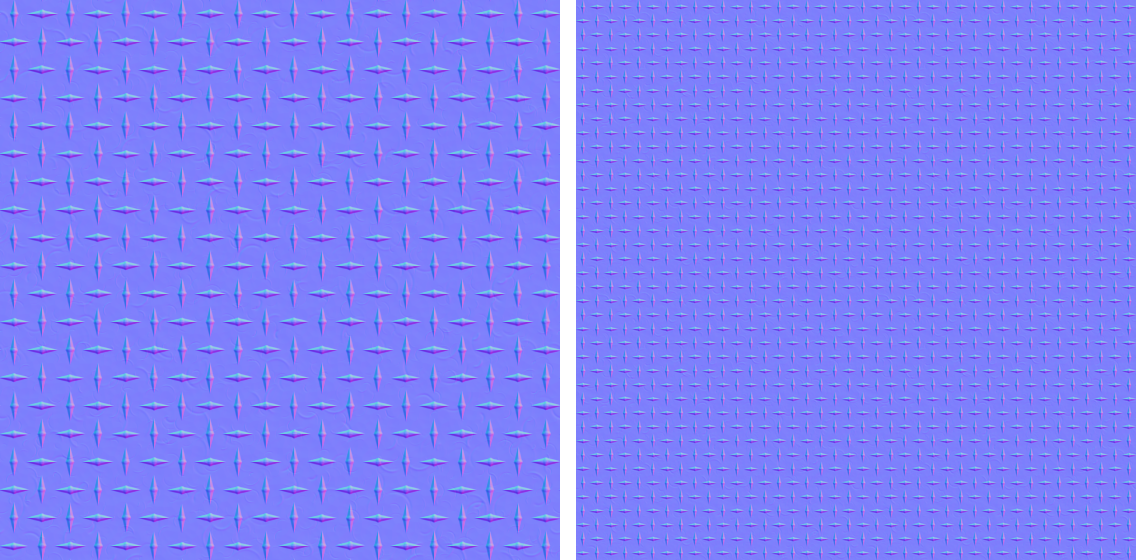
Left: one tile. Right: repeated 2 by 2.
Reproduce this texture map procedurally as a Shadertoy shader.

```glsl
// Normal map of a steel tread plate: 20 x 20 pointed studs, alternately lying and
// standing, on a faintly scuffed sheet. A wrapping height field is built in stud
// units, and its slope over each pixel is encoded as a surface normal.

const float STUDS = 20.0;

vec2 hash2(vec2 id) {
    vec2 s = vec2(dot(id, vec2(127.1, 311.7)), dot(id, vec2(269.5, 183.3)));
    return fract(sin(s) * 4375.85);
}

// Spindle with a bevelled rim, a soft ridge and a small knob at its waist
float studHeight(vec2 q, vec2 rnd, float bevel) {
    float along = abs(q.x) / (0.56 + 0.02 * rnd.x);
    float waist = exp(-q.x * q.x / 0.004);
    float halfWidth = (0.125 + 0.015 * rnd.y) * (1.0 - pow(along, 1.35));
    halfWidth += (0.02 + 0.015 * rnd.x) * waist;
    float inside = max(halfWidth - abs(q.y), 0.0);
    float knob = 0.012 * smoothstep(0.11, 0.03, length(q));
    return 0.037 * smoothstep(0.0, bevel, inside) + 0.2 * inside + knob;
}

float studs(vec2 p) {
    float h = 0.0;
    for (int j = -1; j <= 1; j++)
    for (int i = -1; i <= 1; i++) {
        vec2 cell = floor(p) + vec2(i, j);
        vec2 id = mod(cell, STUDS);
        vec2 rnd = hash2(id);
        vec2 q = p - cell - 0.5 - 0.03 * (rnd - 0.5);
        bool lying = mod(id.x + id.y, 2.0) < 0.5;
        h = max(h, studHeight(lying ? q : q.yx, rnd, lying ? 0.085 : 0.1));
    }
    return h;
}

// Scattered arc scratches, one candidate per cell of a wrapping grid
float scratches(vec2 p, float period, float seed) {
    float h = 0.0;
    for (int j = -1; j <= 1; j++)
    for (int i = -1; i <= 1; i++) {
        vec2 cell = floor(p) + vec2(i, j);
        vec2 id = mod(cell, period) + seed;
        vec2 rnd = hash2(id);
        vec2 q = p - cell - rnd;
        float r = length(q);
        float turn = 6.283 * hash2(id + 57.0).x;
        float facing = dot(q, vec2(cos(turn), sin(turn))) / max(r, 0.001);
        float ring = exp(-pow((r - 0.15 - 0.5 * rnd.y) / 0.045, 2.0));
        h += (rnd.x - 0.5) * ring * smoothstep(0.3, 0.9, facing);
    }
    return h;
}

// Distance to the nearest scattered point, for fine pitting
float cellular(vec2 p, float period) {
    float d = 1.0;
    for (int j = -1; j <= 1; j++)
    for (int i = -1; i <= 1; i++) {
        vec2 cell = floor(p) + vec2(i, j);
        d = min(d, length(p - cell - hash2(mod(cell, period) + 91.0)));
    }
    return d;
}

float plateHeight(vec2 p) {
    // Broad dents from layered whole-period sines
    vec2 a = p * 6.2832 / STUDS;
    float dents = sin(7.0 * a.x + 2.0 * sin(5.0 * a.y)) * sin(9.0 * a.y + 2.0 * sin(4.0 * a.x));
    float wear = 0.004 * dents;
    wear += 0.015 * scratches(p, STUDS, 3.0);
    wear += 0.008 * scratches(p * 2.0, STUDS * 2.0, 17.0);
    wear += 0.004 * cellular(p * 3.0, STUDS * 3.0);
    return studs(p) + wear;
}

void mainImage(out vec4 fragColor, in vec2 fragCoord) {
    vec2 p = fragCoord / iResolution.xy * STUDS;

    // Slope averaged over the pixel footprint from its four corners
    float e = max(0.018, 0.5 * STUDS / iResolution.y);
    float ne = plateHeight(p + vec2(e, e));
    float nw = plateHeight(p + vec2(-e, e));
    float se = plateHeight(p + vec2(e, -e));
    float sw = plateHeight(p - vec2(e, e));
    vec2 slope = vec2(ne + se - nw - sw, ne + nw - se - sw) / (4.0 * e);

    vec3 normal = normalize(vec3(-slope, 1.0));
    fragColor = vec4(vec3(0.493, 0.5, 0.49) + 0.5 * normal, 1.0);
}
```
